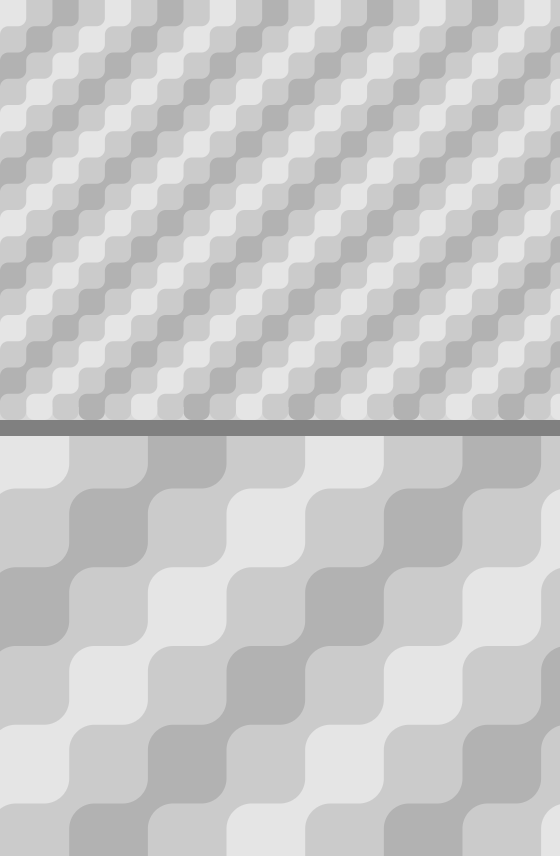
Top, the full canvas; bottom, a detail of the centre.
This pattern is drawn by a WebGL 1 fragment shader. Its source:

```glsl
precision highp float;

// Wavy diagonal bands in three greys, made from a grid of rounded cells.
// Around each grid vertex one band runs through from lower left to upper right,
// and the two cells beside it are laid over it with rounded corners.

uniform vec2 u_resolution;

// Grey of a diagonal band: light, middle, dark, middle, repeating.
float bandGrey(float index) {
  return 0.798 + 0.1 * cos(1.5707963 * index);
}

// Coverage of the quadrant x < 0, y < 0 with its corner rounded.
float roundedQuadrant(vec2 p, float radius, float pixel) {
  vec2 a = p + radius;
  float d = length(max(a, 0.0)) + min(max(a.x, a.y), 0.0) - radius;
  return clamp(0.5 - d / pixel, 0.0, 1.0);
}

void main() {
  vec2 uv = gl_FragCoord.xy / u_resolution;
  float rows = 16.0;
  float pixel = rows / u_resolution.y;

  // Cell coordinates, with rows counted from the top.
  vec2 cell = vec2(uv.x * 21.36, (1.0 - uv.y) * rows);
  vec2 vertex = floor(cell + 0.5);
  vec2 q = cell - vertex;
  float index = mod(vertex.x + vertex.y - 1.0, 4.0);

  // The top edge of the grid is cut straight.
  float radius = vertex.y < 0.5 ? 0.0 : 0.32;

  float grey = bandGrey(index);
  if (vertex.y > rows - 0.5) {
    // The last row ends in rounded feet over a pale ground.
    grey = mix(0.85, grey, roundedQuadrant(vec2(-q.x, q.y), radius, pixel));
  } else {
    grey = mix(grey, bandGrey(index + 1.0), roundedQuadrant(-q, radius, pixel));
  }
  grey = mix(grey, bandGrey(index - 1.0), roundedQuadrant(q, radius, pixel));

  gl_FragColor = vec4(vec3(grey), 1.0);
}
```
